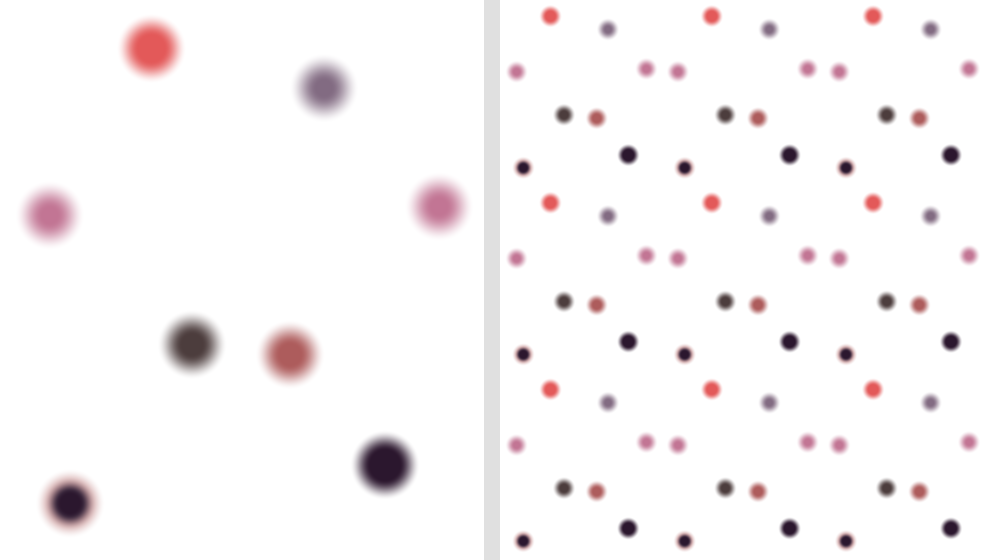
Left: one tile. Right: repeated 3 by 3.
A Shadertoy shader for this background:

```glsl
// Sparse blurred dots in plum, rose, red and brown on white, tiling in both directions.

const int DOT_COUNT = 8;

// Colour in rgb, radius where the fade begins in w (canvas heights).
const vec4 DOTS[DOT_COUNT] = vec4[](
    vec4(0.17, 0.09, 0.18, 0.016),
    vec4(0.17, 0.09, 0.18, 0.026),
    vec4(0.30, 0.24, 0.24, 0.018),
    vec4(0.68, 0.36, 0.36, 0.018),
    vec4(0.76, 0.46, 0.58, 0.013),
    vec4(0.76, 0.46, 0.58, 0.013),
    vec4(0.89, 0.35, 0.35, 0.023),
    vec4(0.51, 0.42, 0.51, 0.013));

// Irregular offset inside a cell, kept clear of the neighbours.
vec2 cellOffset(float id) {
    vec2 jitter = fract(id * id * vec2(0.43, 0.57) + vec2(0.2, 0.3));
    return mix(vec2(0.15, 0.26), vec2(0.85, 0.74), jitter);
}

// Shortest distance between two points on the wrapped canvas.
float wrappedDistance(vec2 a, vec2 b, vec2 tile) {
    vec2 delta = a - b;
    return length(delta - tile * round(delta / tile));
}

void mainImage(out vec4 fragColor, in vec2 fragCoord) {
    vec2 tile = vec2(iResolution.x / iResolution.y, 1.0);
    vec2 p = fragCoord / iResolution.y;
    vec3 color = vec3(1.0);

    // One dot per cell of a grid two wide and four high
    for (int i = 0; i < DOT_COUNT; i++) {
        vec2 cell = vec2(i % 2, i / 2);
        vec2 center = (cell + cellOffset(float(i))) / vec2(2.0, 4.0) * tile;
        float dist = wrappedDistance(p, center, tile);
        vec3 ink = DOTS[i].rgb;

        // The first dot has a reddish rim
        if (i == 0) ink = mix(ink, vec3(0.68, 0.36, 0.36), smoothstep(0.022, 0.048, dist));

        float coverage = 1.0 - smoothstep(DOTS[i].w, 0.063, dist);
        color = mix(color, ink, coverage);
    }

    fragColor = vec4(color, 1.0);
}
```
